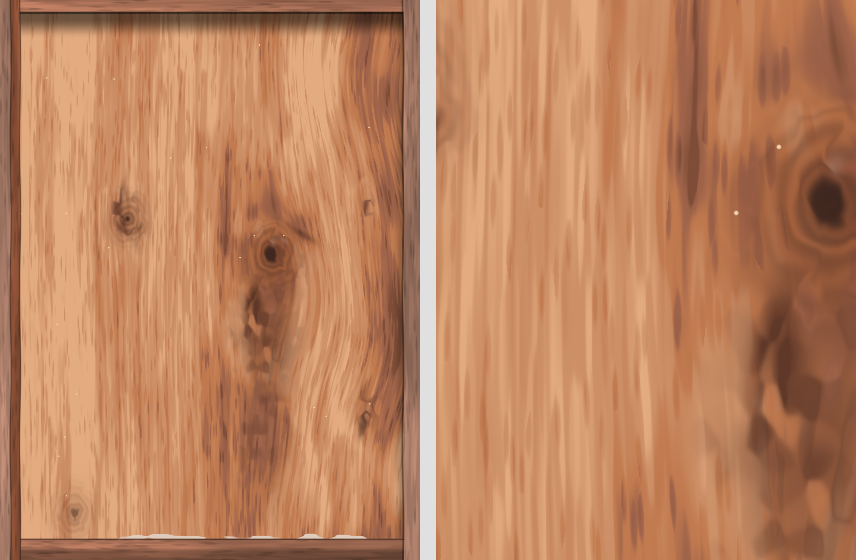
Left, the full canvas; right, a detail of the centre.
A WebGL 1 fragment shader for this texture:

```glsl
precision highp float;
uniform vec2 u_resolution;

const vec2 BIG_KNOT = vec2(0.488, 0.544);
const vec2 SMALL_KNOT = vec2(0.228, 0.609);
const vec2 LOW_KNOT = vec2(0.137, 0.082);
const vec3 UMBER = vec3(0.35, 0.20, 0.13);
const vec3 RUSSET = vec3(0.62, 0.39, 0.29);
const vec3 AMBER = vec3(0.76, 0.48, 0.31);
const vec3 HONEY = vec3(0.80, 0.56, 0.40);
const vec3 CREAM = vec3(0.89, 0.67, 0.50);
const vec3 GREYED = vec3(0.60, 0.44, 0.37);
const vec3 CHAR = vec3(0.20, 0.13, 0.11);

vec3 hash3(vec2 p) {
  float a = dot(p, vec2(127.1, 311.7)), b = dot(p, vec2(269.5, 183.3));
  return fract(sin(vec3(a, b, a + b)) * 43758.5);
}

// Cellular noise: blended tone, nearest distance, nearest tone
vec3 cells(vec2 p) {
  vec2 id = floor(p), f = fract(p);
  float sum = 0.0, weight = 0.0, nearest = 9.0, tone = 0.0;
  for (int j = -1; j <= 1; j++) {
    for (int i = -1; i <= 1; i++) {
      vec2 o = vec2(float(i), float(j));
      vec3 h = hash3(id + o);
      float d = length(o + h.xy - f);
      float w = exp(-7.0 * d * d);
      sum += w * h.z;
      weight += w;
      if (d < nearest) { nearest = d; tone = h.z; }
    }
  }
  return vec3(sum / weight, nearest, tone);
}

float mottle(vec2 p) { return cells(p).x - 0.5; }

// Fibres: q.x runs across the grain, q.y along it
float fibres(vec2 q) {
  vec3 pore = cells(q * vec2(190.0, 24.0) + 31.0);
  float dash = smoothstep(0.5, 0.15, pore.y) * step(0.66, pore.z);
  return 0.20 * mottle(q * vec2(70.0, 3.5)) + 0.24 * mottle(q * vec2(260.0, 16.0)) - 0.14 * dash;
}

float blob(vec2 p, vec2 centre, vec2 size) {
  vec2 d = (p - centre) / size;
  return exp(-dot(d, d));
}

// Sideways push that parts the grain around a knot
float part(vec2 p, vec2 centre, float radius, float stretch, float push) {
  vec2 d = (p - centre) * vec2(1.0, stretch);
  float r2 = radius * radius;
  return -push * d.x * r2 / (dot(d, d) + r2);
}

float band(float lo, float hi, float x, float soft) {
  return smoothstep(lo - soft, lo + soft, x) * (1.0 - smoothstep(hi - soft, hi + soft, x));
}

vec3 woodRamp(float t) {
  vec3 c = mix(UMBER, RUSSET, smoothstep(0.0, 0.32, t));
  c = mix(c, AMBER, smoothstep(0.32, 0.50, t));
  c = mix(c, HONEY, smoothstep(0.50, 0.68, t));
  return mix(c, CREAM, smoothstep(0.68, 0.90, t));
}

// Dark centre, uneven rings and a reddish halo
vec3 addKnot(vec3 col, vec2 p, vec2 centre, float radius, float strength, float rough) {
  float r = length((p - centre) * vec2(1.0, 0.85)) / radius + 0.9 * rough;
  float ring = 0.5 + 0.5 * sin(r * 7.0);
  col = mix(col, vec3(0.52, 0.27, 0.16), strength * 0.6 * exp(-0.12 * r * r));
  col = mix(col, CHAR, strength * ring * 0.4 * exp(-0.16 * r * r));
  return mix(col, CHAR, strength * 0.8 * (1.0 - smoothstep(0.4, 1.0, r)));
}

vec3 panel(vec2 p) {
  float swirl = smoothstep(0.34, 0.62, p.x);
  vec2 q = p;
  q.x += part(p, BIG_KNOT, 0.07, 0.6, 0.5) + part(p, vec2(0.48, 0.40), 0.06, 0.3, 0.25);
  q.x += part(p, SMALL_KNOT, 0.025, 0.4, 0.6) + part(p, LOW_KNOT, 0.02, 0.5, 0.5);
  q.x += swirl * (0.022 * sin(p.y * 8.0 + 1.0) + 0.004 * sin(p.y * 21.0 + p.x * 14.0));

  // Broad figure and growth lines
  float rough = mottle(p * vec2(75.0, 50.0));
  float patches = mottle(q * vec2(26.0, 9.0) + 19.0);
  float broad = mottle(q * vec2(10.0, 4.0) + 3.0 + 0.6 * patches);
  float streaks = mottle(q * vec2(38.0, 1.3) + 11.0);
  float grain = fibres(q);
  float line = pow(0.5 + 0.5 * sin(q.x * 190.0 + 9.0 * sin(q.x * 23.0) + 2.0 * broad), 14.0);
  float t = mix(0.96, 0.76, smoothstep(0.04, 0.30, p.x)) - 0.21 * smoothstep(0.30, 0.50, p.x);
  t += broad * mix(0.22, 0.55, swirl) + patches * mix(0.08, 0.34, swirl);
  t += 0.26 * streaks + grain - 0.13 * line;
  float r = length((p - BIG_KNOT) * vec2(1.0, 0.8));
  t += 0.09 * sin(r * 75.0 + 6.0 * patches) * exp(-r * r * 90.0);
  t += 0.24 * blob(p, vec2(0.54, 0.86), vec2(0.10, 0.12));
  t += 0.22 * blob(p, vec2(0.45, 0.595), vec2(0.05, 0.018));
  t += 0.16 * blob(p, vec2(0.58, 0.20), vec2(0.05, 0.16));
  t -= 0.26 * blob(p, vec2(0.41, 0.59), vec2(0.035, 0.09));
  t -= 0.14 * blob(p, vec2(0.70, 0.16), vec2(0.05, 0.22));
  vec3 col = woodRamp(max(t, 0.17));

  // Ragged stains around the knots and right edge
  vec2 s = p + vec2(0.03 * (rough + patches), 0.08 * streaks);
  float rag = clamp(0.7 + patches + rough + 2.4 * grain, 0.0, 1.0);
  float stain = 0.70 * blob(s, vec2(0.485, 0.42), vec2(0.042, 0.10));
  stain += 0.45 * blob(s, vec2(0.475, 0.25), vec2(0.032, 0.10));
  stain += 0.65 * blob(s, vec2(0.462, 0.45), vec2(0.009, 0.035));
  stain += 0.75 * blob(s, vec2(0.664, 0.27), vec2(0.011, 0.05));
  stain += 0.75 * blob(s, vec2(0.651, 0.646), vec2(0.006, 0.02));
  stain += 0.75 * blob(s, vec2(0.235, 0.60), vec2(0.010, 0.05));
  stain += 0.65 * blob(p + vec2(0.0, 0.6 * p.x), vec2(0.535, 0.906), vec2(0.026, 0.007));
  col = mix(col, vec3(0.30, 0.17, 0.13), clamp(stain * rag, 0.0, 0.85));
  col = addKnot(col, p, BIG_KNOT, 0.016, 1.0, rough);
  col = addKnot(col, p, SMALL_KNOT, 0.011, 0.9, rough);
  col = addKnot(col, p, LOW_KNOT, 0.012, 0.45, rough + patches);
  col = mix(col, GREYED, 0.75 * blob(s, BIG_KNOT, vec2(0.009, 0.005)));

  // Scattered pale dust
  vec3 dust = cells(p * 16.0 + 5.0);
  return mix(col, vec3(0.95, 0.84, 0.70), smoothstep(0.03, 0.01, dust.y) * step(0.88, dust.z));
}

vec3 board(vec2 q, vec3 tint) {
  return tint * (1.0 + 0.9 * fibres(q) + 0.3 * mottle(q * vec2(22.0, 3.0)));
}

void main() {
  vec2 p = gl_FragCoord.xy / u_resolution.y;
  float right = u_resolution.x / u_resolution.y;
  float soft = 0.0012;
  float x = p.x - 0.001 * sin(p.y * 23.0);
  vec3 col = panel(p);

  // Frame shadow and flaking glue
  col *= 1.0 - 0.52 * smoothstep(0.93, 0.968, p.y);
  col *= 1.0 - 0.25 * smoothstep(right - 0.05, right - 0.03, x);
  float flake = cells(p * vec2(38.0, 90.0)).x * band(0.15, right - 0.04, x, 0.03);
  float glue = band(0.036, 0.037 + 0.01 * flake, p.y, soft) * smoothstep(0.3, 0.5, flake);
  col = mix(col, vec3(0.88, 0.80, 0.74), glue);

  // Frame boards and seams
  vec3 lying = board(p.yx + 2.0, mix(RUSSET, GREYED, 0.3));
  lying *= mix(0.72, 1.08, smoothstep(0.014, 0.024, p.y));
  col = mix(col, lying, 1.0 - band(0.038, 0.979, p.y, soft));
  col *= 1.0 - 0.45 * (band(0.036, 0.038, p.y, soft) + band(0.975, 0.979, p.y, soft));
  vec3 tint = mix(GREYED * 1.04, vec3(0.54, 0.31, 0.21), band(0.019, 0.1, x, soft));
  col = mix(col, board(p + 5.0, tint), 1.0 - band(0.036, right - 0.029, x, soft));
  float seam = band(0.018, 0.020, x, soft) + band(0.035, 0.037, x, soft);
  seam += band(right - 0.032, right - 0.029, x, soft);
  gl_FragColor = vec4(col * (1.0 - 0.4 * seam), 1.0);
}
```
